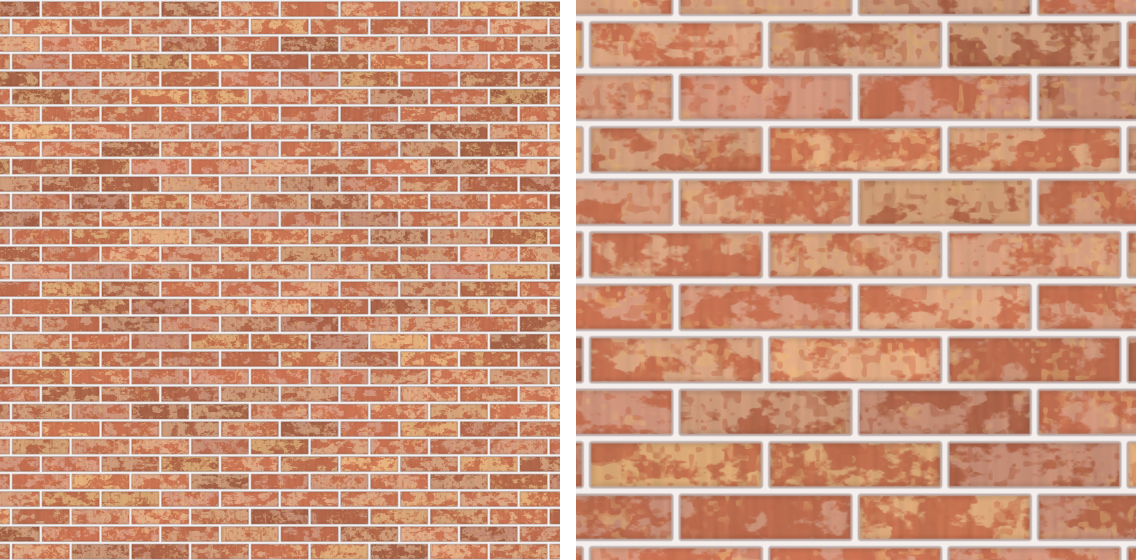
Left: the whole. Right: its middle third, enlarged.
Give the GLSL for this texture, as a WebGL 2 fragment shader.

```glsl
#version 300 es
precision highp float;
// Running-bond wall of mottled terracotta bricks with pale, softly shaded mortar.

#define COURSES 32.0        // brick rows up the canvas
#define BRICKS 9.375        // brick lengths across the canvas
#define BOND_SHIFT 0.683    // position of the first upright joint, in bricks
#define COURSE_SHIFT 0.02   // downward offset of the bed joints, in courses
#define JOINT 0.0054        // mortar width
#define CORNER 0.0008       // rounding of the brick corners
#define BLOTCHES vec2(66.0, 98.0)
#define GRAIN 300.0
#define TONE_SPREAD 0.13    // brightness difference between bricks

uniform vec2 u_resolution;
out vec4 fragColor;

const vec3 MORTAR = vec3(0.955, 0.935, 0.925);
const vec3 JOINT_SHADE = vec3(0.74, 0.68, 0.67);
const vec3 PALE_CLAY = vec3(0.83, 0.63, 0.50);
const vec3 SAND_CLAY = vec3(0.86, 0.67, 0.45);
const vec3 PINK_CLAY = vec3(0.80, 0.57, 0.48);
const vec3 RED_CLAY = vec3(0.74, 0.40, 0.28);
const vec3 BURNT_CLAY = vec3(0.62, 0.35, 0.25);

float hash(vec2 p) {
    vec3 q = fract(p.xyx * 0.1031);
    q += dot(q, q.yzx + 33.33);
    return fract((q.x + q.y) * q.z);
}

float noise(vec2 p) {
    vec2 i = floor(p), f = fract(p);
    f = f * f * (3.0 - 2.0 * f);
    return mix(mix(hash(i), hash(i + vec2(1, 0)), f.x),
               mix(hash(i + vec2(0, 1)), hash(i + vec2(1, 1)), f.x), f.y);
}

float fbm(vec2 p) {
    float sum = 0.0, amp = 0.5;
    for (int i = 0; i < 4; i++) {
        sum += amp * noise(p);
        p = p * 2.03 + 17.7;
        amp *= 0.55;
    }
    return sum / 1.01;
}

float roundedBox(vec2 p, vec2 halfSize, float radius) {
    vec2 q = abs(p) - halfSize + radius;
    return length(max(q, 0.0)) + min(max(q.x, q.y), 0.0) - radius;
}

float edge(float at, float width, float x) {
    return smoothstep(at - width, at + width, x);
}

// Fired surface: pale ground, ragged red blotches, sandy specks and faint drag lines
vec3 clay(vec2 uv, vec2 id) {
    float tone = hash(id + 3.1), cover = hash(id + 27.4), hue = hash(id + 61.8);
    vec2 p = uv + 7.0 * vec2(hash(id + 11.0), hash(id + 45.0));

    vec3 ground = mix(PINK_CLAY, PALE_CLAY, smoothstep(0.1, 0.5, hue));
    ground = mix(ground, SAND_CLAY, 0.75 * smoothstep(0.7, 0.95, hue));
    vec3 stain = mix(RED_CLAY, BURNT_CLAY, 0.7 * smoothstep(0.6, 1.0, tone));

    float blotch = fbm(p * BLOTCHES);
    float level = mix(0.40, 0.61, cover);
    vec3 color = mix(ground, stain, 0.85 * edge(level, 0.07, blotch));

    float specks = noise(p * GRAIN + 9.0);
    float patches = noise(p * BLOTCHES * 0.6 + 31.0);
    color = mix(color, SAND_CLAY, 0.55 * edge(0.64, 0.12, specks) * edge(0.55, 0.2, patches));
    color = mix(color, stain, 0.45 * edge(0.72, 0.1, noise(p * GRAIN * 0.8 + 70.0)));

    float drag = noise(p * vec2(340.0, 24.0)) - 0.5;
    return color * (1.0 + 0.07 * drag + TONE_SPREAD * (0.5 - tone));
}

void main() {
    vec2 uv = gl_FragCoord.xy / u_resolution;
    float pixel = 1.0 / min(u_resolution.x, u_resolution.y);

    // Courses count downward; every second one moves by half a brick
    vec2 grid = vec2(uv.x * BRICKS - BOND_SHIFT, (1.0 - uv.y) * COURSES - COURSE_SHIFT);
    grid.x += 0.5 * mod(floor(grid.y), 2.0);
    vec2 id = floor(grid);
    vec2 pitch = 1.0 / vec2(BRICKS, COURSES);
    vec2 local = (fract(grid) - 0.5) * pitch;
    float d = roundedBox(local, 0.5 * (pitch - JOINT), CORNER);

    // Brick face, darkened rim, shaded joint side, bright joint centre
    float soft = max(0.0007, 0.55 * pixel);
    vec3 color = clay(uv, id + 40.0);
    color *= 1.0 - 0.08 * smoothstep(-0.004, 0.0, d);
    color = mix(color, JOINT_SHADE, edge(-0.0001, soft, d));
    color = mix(color, MORTAR, edge(0.0012, soft, d));
    fragColor = vec4(color, 1.0);
}
```
